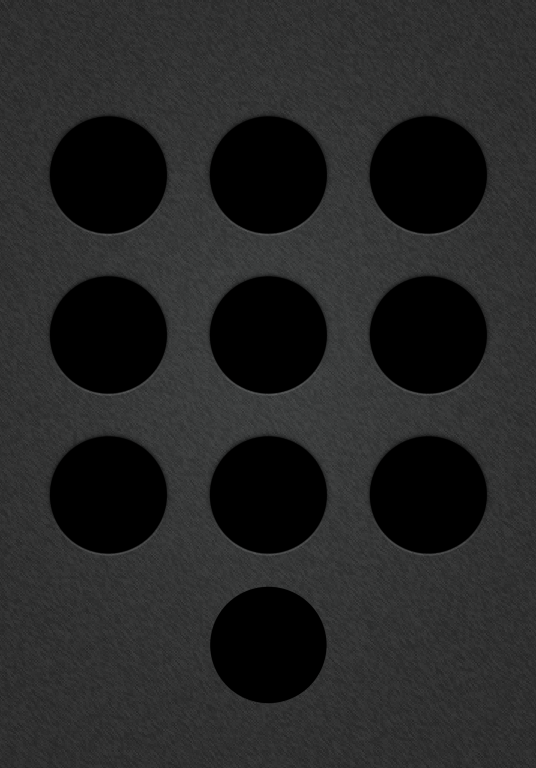
A WebGL 2 fragment shader for this background:

```glsl
#version 300 es
precision highp float;
// Charcoal grained panel with a three by three grid of round black holes and one more below.
uniform vec2 u_resolution;
out vec4 fragColor;

float hash(vec2 cell) {
    vec3 q = fract(vec3(cell.xyx) * 0.1031);
    q += dot(q, q.yzx + 33.33);
    return fract((q.x + q.y) * q.z);
}

// Fine grain with a softer layer of short diagonal fibres
float grain(vec2 p) {
    vec2 cell = floor(p * 512.0);
    float fine = hash(cell) - 0.5;
    float fibre = hash(cell + vec2(1.0, -1.0)) + hash(cell + vec2(-1.0, 1.0)) - 1.0;
    return fine + 0.4 * fibre;
}

// Offset from the centre of the nearest grid hole
vec2 gridOffset(vec2 p) {
    const float spacing = 0.2083;
    vec2 q = p - vec2(0.0005, 0.5638);
    return q - spacing * clamp(round(q / spacing), -1.0, 1.0);
}

void main() {
    // Height is one unit; x is zero on the vertical axis
    vec2 p = gl_FragCoord.xy / u_resolution.y;
    p.x -= 0.5 * u_resolution.x / u_resolution.y;
    float pixel = 1.0 / u_resolution.y;

    // Panel with a broad central glow
    float glow = exp(-dot((p - vec2(0.0, 0.53)) * vec2(1.25, 1.0),
                          (p - vec2(0.0, 0.53)) * vec2(1.25, 1.0)) * 7.0);
    vec3 color = mix(vec3(0.178), vec3(0.237, 0.243, 0.243), glow);
    color += 0.048 * grain(p);

    // Grid holes: shaded upper rim, lit lower rim
    vec2 offset = gridOffset(p);
    float edge = length(offset) - 0.0762;
    float facing = offset.y / max(length(offset), 0.001);
    float shade = exp(-max(edge, 0.0) / 0.0024);
    color *= 1.0 - shade * (0.42 + 0.25 * facing);
    float lip = exp(-pow((edge - 0.0018) / 0.0012, 2.0));
    color += 0.11 * lip * smoothstep(0.1, 1.0, -facing);

    // Flat lower hole joins the grid
    float lowerEdge = length(p - vec2(0.0005, 0.1602)) - 0.0758;
    float hole = min(edge, lowerEdge);
    color *= smoothstep(-0.7 * pixel, 0.7 * pixel, hole);

    fragColor = vec4(color, 1.0);
}
```
